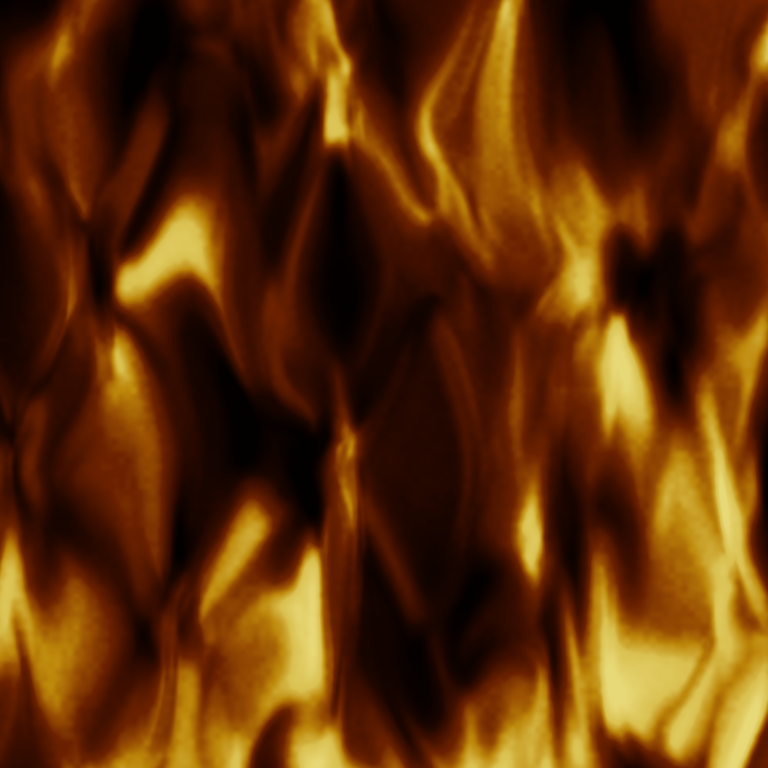
Write a Shadertoy shader that draws this texture.

```glsl
float hash(vec2 cell) {
    vec3 p = fract(vec3(cell.xyx) * vec3(0.1031, 0.1030, 0.0973));
    p += dot(p, p.yzx + 33.33);
    return fract((p.x + p.y) * p.z);
}

float noise(vec2 p) {
    vec2 cell = floor(p), f = fract(p);
    f = f * f * (3.0 - 2.0 * f);
    return mix(mix(hash(cell), hash(cell + vec2(1, 0)), f.x),
               mix(hash(cell + vec2(0, 1)), hash(cell + vec2(1, 1)), f.x), f.y);
}

// Tall flame tongues, bent by a coarse and a fine warp
float flameHeat(vec2 uv) {
    vec2 p = uv * vec2(13.5, 6.2) + 20.0;
    vec2 bend = vec2(noise(p * 0.7 + 7.3), noise(p * 0.7 + 51.7)) - 0.5;
    p += bend * vec2(1.2, 1.1);
    vec2 curl = vec2(noise(p * 1.6 + 93.1), noise(p * 1.6 + 31.9)) - 0.5;
    p += curl * vec2(0.5, 0.6);

    float heat = 0.18 * noise(p * 0.43 + 11.4);
    heat += 0.50 * noise(p);
    heat += 0.24 * noise(p * vec2(2.0, 1.7) + 67.2);
    heat += 0.08 * noise(p * vec2(4.3, 3.1) + 141.8);

    // Faint grain that roughens the flame edges
    float grain = noise(uv * 120.0) - 0.5;
    return 0.515 + 1.04 * (heat - 0.5) + 0.015 * grain;
}

float ramp(float low, float high, float x) {
    return clamp((x - low) / (high - low), 0.0, 1.0);
}

// Black through ember red and orange to pale yellow
vec3 fireColor(float heat) {
    vec3 color = mix(vec3(0.01, 0.0, 0.0), vec3(0.10, 0.02, 0.0), ramp(0.22, 0.35, heat));
    color = mix(color, vec3(0.25, 0.06, 0.0), ramp(0.35, 0.468, heat));
    color = mix(color, vec3(0.42, 0.13, 0.0), ramp(0.468, 0.565, heat));
    color = mix(color, vec3(0.60, 0.31, 0.01), ramp(0.565, 0.625, heat));
    color = mix(color, vec3(0.74, 0.53, 0.04), ramp(0.625, 0.67, heat));
    color = mix(color, vec3(0.85, 0.75, 0.31), ramp(0.67, 0.73, heat));
    return mix(color, vec3(0.91, 0.85, 0.47), ramp(0.73, 0.83, heat));
}

void mainImage(out vec4 fragColor, in vec2 fragCoord) {
    vec2 uv = fragCoord / iResolution.y;
    fragColor = vec4(fireColor(flameHeat(uv)), 1.0);
}
```
